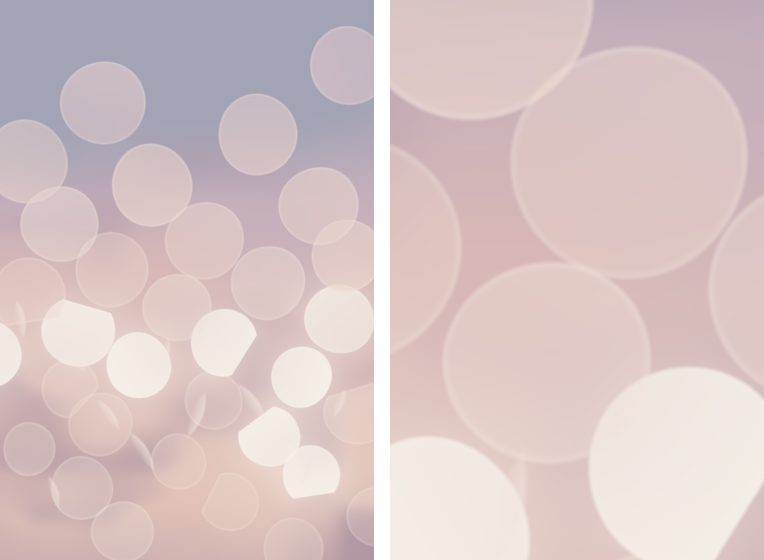
Left, the full canvas; right, a detail of the centre.
Write a Shadertoy shader that draws this background.

```glsl
// Soft pastel bokeh: pale light discs and slivers over a blue to rose blur.

const float DISC_COUNT = 32.0;
const float SLIVER_COUNT = 11.0;
const float GOLDEN = 0.618034;

const vec3 SLATE = vec3(0.635, 0.642, 0.710);
const vec3 LILAC = vec3(0.765, 0.685, 0.735);
const vec3 ROSE  = vec3(0.845, 0.715, 0.705);
const vec3 PEACH = vec3(0.885, 0.765, 0.725);
const vec3 PLUM  = vec3(0.650, 0.550, 0.620);
const vec3 CREAM = vec3(0.965, 0.945, 0.915);
const vec3 BLUSH = vec3(0.925, 0.840, 0.805);
const vec3 MAUVE = vec3(0.830, 0.750, 0.785);

float hash21(vec2 p) {
    vec3 q = fract(p.xyx * 0.1031);
    q += dot(q, q.yzx + 33.33);
    return fract((q.x + q.y) * q.z);
}

float valueNoise(vec2 p) {
    vec2 cell = floor(p), f = fract(p);
    f = f * f * f * (f * (f * 6.0 - 15.0) + 10.0);
    float low = mix(hash21(cell), hash21(cell + vec2(1, 0)), f.x);
    float high = mix(hash21(cell + vec2(0, 1)), hash21(cell + vec2(1, 1)), f.x);
    return mix(low, high, f.y);
}

float cloud(vec2 p) {
    return 0.65 * valueNoise(p) + 0.35 * valueNoise(p * 2.1 + 17.0);
}

vec2 rotate(vec2 p, float angle) {
    float c = cos(angle), s = sin(angle);
    return vec2(c * p.x + s * p.y, c * p.y - s * p.x);
}

float fill(float dist, float softness) {
    return 1.0 - smoothstep(-softness, softness, dist);
}

// Slightly lopsided disc
float discDistance(vec2 p, float radius, float phase) {
    float angle = atan(p.y, p.x);
    float wobble = 0.018 * sin(2.0 * angle + phase) + 0.010 * sin(3.0 * angle - phase);
    return length(p) - radius * (1.0 + wobble);
}

// Pointed petal along the y axis
float petalDistance(vec2 p, float halfLength, float halfWidth) {
    float offset = (halfLength * halfLength - halfWidth * halfWidth) / (2.0 * halfWidth);
    return length(vec2(abs(p.x) + offset, p.y)) - offset - halfWidth;
}

vec3 backdrop(vec2 p) {
    float y = p.y + 0.14 * (cloud(p * 4.0 + 3.0) - 0.5);
    vec3 color = mix(PEACH, ROSE, smoothstep(0.15, 0.45, y));
    color = mix(color, LILAC, smoothstep(0.42, 0.68, y));
    color = mix(color, SLATE, smoothstep(0.64, 0.82, y));
    // Shadowed patches, strongest near the bottom
    float shade = smoothstep(0.48, 0.85, cloud(p * vec2(5.0, 7.0) + 41.0));
    float reach = mix(0.75, 0.35, smoothstep(0.0, 0.4, p.y)) * (1.0 - smoothstep(0.65, 0.85, p.y));
    color = mix(color, PLUM, shade * reach);
    return mix(color, PLUM, 0.4 * (1.0 - smoothstep(-0.05, 0.16, y)));
}

vec3 addDisc(vec3 color, vec2 p, float id, float width, float edge) {
    // Even spread: crowded below, sparse above
    float t = (id + 0.5) / DISC_COUNT;
    float across = fract(id * GOLDEN + 0.741) + 0.08 * (hash21(vec2(id, 1.0)) - 0.5);
    vec2 center = vec2(mix(-0.01, 1.01, across) * width, 0.68 * pow(t, 0.85) + 0.24 * pow(t, 8.0));
    float radius = mix(0.050, 0.074, smoothstep(0.1, 0.85, center.y)) + 0.012 * (hash21(vec2(id, 2.0)) - 0.5);
    float phase = 6.2832 * hash21(vec2(id, 3.0));
    vec2 q = p - center;
    float dist = discDistance(q, radius, phase);

    // Some discs are clipped on one side
    float clipped = step(0.72, hash21(vec2(id, 4.0))) * (1.0 - step(0.6, center.y));
    dist = max(dist, dot(q, vec2(cos(phase), sin(phase))) - radius * mix(2.0, 0.72, clipped));

    // Low discs are either glaring or faint
    float low = 1.0 - smoothstep(0.38, 0.58, center.y);
    float glare = low * step(0.55, hash21(vec2(id, 5.0)));
    float opacity = mix(0.48, 0.78, hash21(vec2(id, 6.0)));
    opacity = mix(opacity, mix(0.32, 0.95, glare), low);
    opacity = mix(opacity, 0.8, smoothstep(0.65, 0.8, center.y));
    vec3 tint = mix(BLUSH, MAUVE, smoothstep(0.62, 0.88, center.y));
    tint = mix(tint, CREAM, max(glare, 0.4 * step(0.6, hash21(vec2(id, 7.0))) * step(center.y, 0.65)));

    float body = fill(dist, edge);
    float rim = body * smoothstep(-0.006, -0.001, dist);
    float sheen = 0.9 + 0.1 * dot(q, vec2(cos(phase), sin(phase))) / radius;
    color = mix(color, CREAM, 0.28 * glare * exp(-28.0 * max(dist, 0.0)));
    color = mix(color, tint, body * opacity * sheen);
    return mix(color, CREAM, rim * 0.16);
}

vec3 addSliver(vec3 color, vec2 p, float id, float width, float edge) {
    vec2 center = vec2(fract(id * GOLDEN + 0.2) * width, mix(0.12, 0.55, hash21(vec2(id, 11.0))));
    float angle = mix(-1.5, 1.0, hash21(vec2(id, 12.0)));
    vec2 q = rotate(p - center, angle);
    float halfLength = mix(0.025, 0.048, hash21(vec2(id, 13.0)));
    float dist = petalDistance(q, halfLength, halfLength * 0.26);
    float fade = smoothstep(-0.014, 0.010, q.x);
    return mix(color, mix(BLUSH, CREAM, 0.6), 0.6 * fade * fill(dist, edge * 1.5));
}

void mainImage(out vec4 fragColor, in vec2 fragCoord) {
    vec2 p = fragCoord / iResolution.y;
    float width = iResolution.x / iResolution.y;
    float edge = max(0.0018, 0.8 / iResolution.y);
    vec3 color = backdrop(p);
    for (float i = 0.0; i < DISC_COUNT; i++) color = addDisc(color, p, i, width, edge);
    for (float i = 0.0; i < SLIVER_COUNT; i++) color = addSliver(color, p, i, width, edge);
    fragColor = vec4(color, 1.0);
}
```
